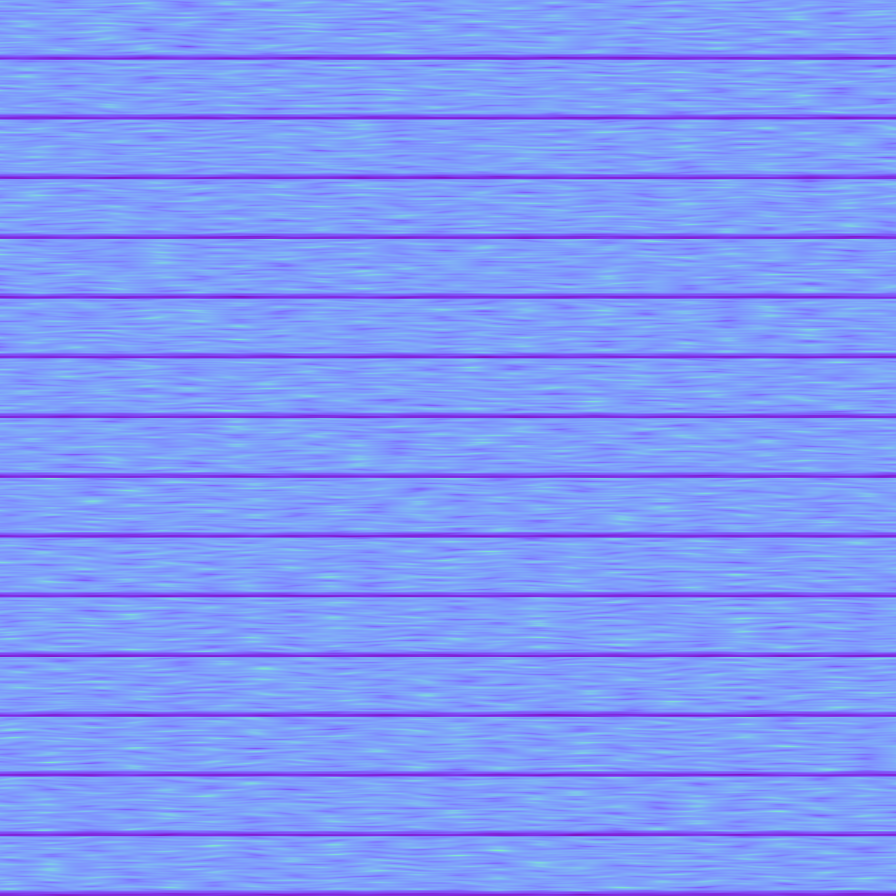
Write a WebGL 2 fragment shader that draws this texture map.

```glsl
#version 300 es
precision highp float;
// Tangent-space normal map of horizontal wood siding: fifteen lapped boards with fine grain.

uniform vec2 u_resolution;
out vec4 fragColor;

const float BOARDS = 15.0;
const float FACE_TILT = 0.26;                      // upward lean of each board face
const vec3 GROOVE_TILT = vec3(-0.68, -0.36, -0.12); // deep, middle and upper lip
const vec3 GROOVE_TOP = vec3(0.043, 0.073, 0.092);  // band tops, in board heights
const float GROOVE_WOBBLE = 0.014;
const vec2 FINE_GRAIN = vec2(22.0, 350.0);         // cells across and up the canvas
const vec2 BROAD_GRAIN = vec2(9.0, 170.0);
const float FINE_DEPTH = 0.34;
const float BROAD_DEPTH = 0.15;
const float STREAK_DEPTH = 1.1;                    // sharpens the strongest fibres
const float GRAIN_WAVE = 0.0035;
const float SIDE_TILT = 0.02;

float hash(vec2 p) {
    vec3 q = fract(vec3(p.xyx) * 0.1031);
    q += dot(q, q.yzx + 33.33);
    return fract((q.x + q.y) * q.z);
}

vec2 gradient(vec2 cell) {
    float angle = 6.28319 * hash(cell);
    return vec2(cos(angle), sin(angle));
}

// Gradient noise, roughly -0.7 to 0.7.
float noise(vec2 p) {
    vec2 i = floor(p), f = p - i;
    vec2 w = f * f * f * (f * (f * 6.0 - 15.0) + 10.0);
    vec2 e = vec2(1.0, 0.0);
    float low = mix(dot(gradient(i), f), dot(gradient(i + e), f - e), w.x);
    float high = mix(dot(gradient(i + e.yx), f - e.yx), dot(gradient(i + 1.0), f - 1.0), w.x);
    return mix(low, high, w.y);
}

// Share of a pixel centred on v that lies between two heights.
float bandCoverage(float v, float bottom, float top, float pixel) {
    float overlap = min(v + 0.5 * pixel, top) - max(v - 0.5 * pixel, bottom);
    return clamp(overlap / pixel, 0.0, 1.0);
}

// Slope of the wood fibres, shifted so that every board differs.
float grainSlope(vec2 uv, float board) {
    vec2 p = uv + vec2(hash(vec2(board, 7.0)) * 5.0, 0.0);
    p.y += GRAIN_WAVE * noise(vec2(p.x * 11.0, uv.y * 40.0));
    float fine = noise(p * FINE_GRAIN);
    float broad = noise(p * BROAD_GRAIN + 61.0);
    return FINE_DEPTH * fine + BROAD_DEPTH * broad + STREAK_DEPTH * fine * fine * fine;
}

void main() {
    vec2 uv = gl_FragCoord.xy / u_resolution;
    float row = uv.y * BOARDS;
    float board = floor(row);
    float pixel = BOARDS / u_resolution.y;

    // Height above the nearest lap, centred on zero to filter across the joint.
    float v = fract(row + 0.5) - 0.5;
    float lap = floor(row + 0.5);
    float wobble = GROOVE_WOBBLE * noise(vec2(uv.x * 14.0, lap * 3.0 + 0.5));
    vec3 tops = GROOVE_TOP + wobble;

    // Lap groove: three stepped bands under the board face.
    vec3 bands = vec3(bandCoverage(v, 0.0, tops.x, pixel),
                      bandCoverage(v, tops.x, tops.y, pixel),
                      bandCoverage(v, tops.y, tops.z, pixel));
    float face = clamp(1.0 - bands.x - bands.y - bands.z, 0.0, 1.0);

    // Combine the slopes and rebuild a unit normal.
    float grain = grainSlope(uv, board);
    float tiltY = FACE_TILT * face + dot(GROOVE_TILT, bands) + grain * mix(0.4, 1.0, face);
    float tiltX = SIDE_TILT * noise(uv * vec2(90.0, 300.0) + board * 13.0);
    vec2 tilt = clamp(vec2(tiltX, tiltY), -0.9, 0.9);
    vec3 normal = vec3(tilt, sqrt(max(1.0 - dot(tilt, tilt), 0.0)));
    fragColor = vec4(0.5 + 0.5 * normal, 1.0);
}
```
